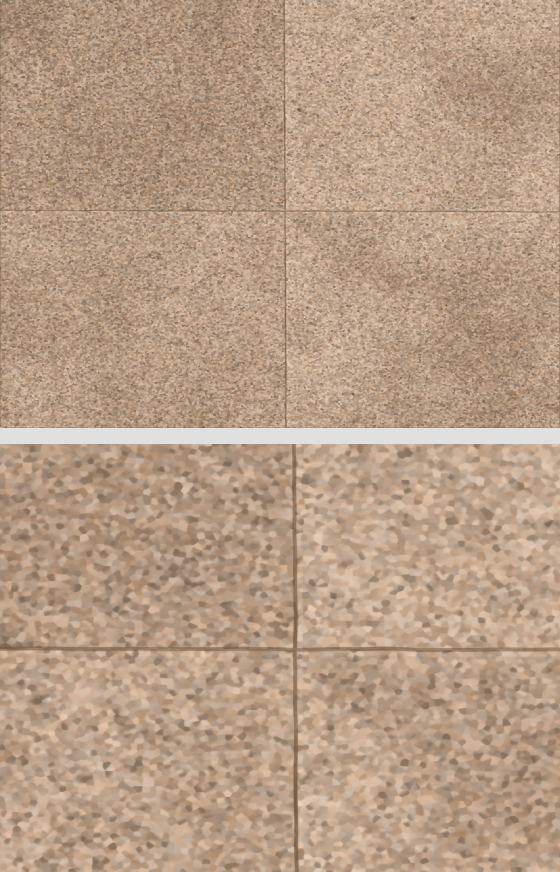
Top, the full canvas; bottom, a detail of the centre.
Write a Shadertoy shader that draws this texture.

```glsl
// Four large slabs of pinkish granite, two across and two down, with thin joints.
// Soft cellular grains give the speckle; layered value noise adds stains, and
// a sparse jittered grid adds small pits. Lengths are in canvas heights.

#define ASPECT 1.306
#define JOINT vec2(0.667, 0.509)
#define JOINT_TILT vec2(0.004, 0.003)
#define JOINT_HALF_WIDTH 0.0015
#define GRAIN_SCALE vec2(205.0, 250.0)
#define STAIN_SCALE 3.9
#define STAIN_DEPTH 0.085
#define PIT_CHANCE 0.08
#define STONE vec3(0.757, 0.648, 0.555)
#define PINK vec3(0.014, -0.006, -0.022)
#define MINERAL vec3(0.46, 0.385, 0.32)
#define JOINT_COLOR vec3(0.45, 0.35, 0.25)

vec3 hash3(vec2 p) {
    vec3 q = fract(vec3(p.xyx) * vec3(0.1031, 0.1030, 0.0973));
    q += dot(q, q.yxz + 33.33);
    return fract((q.xxy + q.yzz) * q.zyx);
}

float noise(vec2 p) {
    vec2 i = floor(p), f = fract(p);
    f = f * f * (3.0 - 2.0 * f);
    float low = mix(hash3(i).x, hash3(i + vec2(1, 0)).x, f.x);
    float high = mix(hash3(i + vec2(0, 1)).x, hash3(i + vec2(1, 1)).x, f.x);
    return mix(low, high, f.y);
}

float fbm(vec2 p) {
    float sum = 0.0, gain = 0.5;
    for (int i = 0; i < 5; i++) {
        sum += gain * noise(p);
        p = mat2(0.8, 0.6, -0.6, 0.8) * p * 2.03 + 17.3;
        gain *= 0.5;
    }
    return sum / 0.97;
}

// Blended crystals: x = brightness, y = pinkness, z = share of dark mineral
vec3 grains(vec2 p, float density) {
    vec2 cell = floor(p);
    vec4 sum = vec4(0.0);
    for (int y = -1; y <= 1; y++)
    for (int x = -1; x <= 1; x++) {
        vec2 id = cell + vec2(x, y);
        vec2 away = p - id - hash3(id).xy;
        vec3 h = hash3(id + 311.7);
        float weight = exp(-7.0 * dot(away, away));
        float dark = 1.0 - smoothstep(density - 0.05, density + 0.05, h.z);
        sum += weight * vec4(h.xy - 0.5, dark, 1.0);
    }
    return sum.xyz / max(sum.w, 1e-5);
}

// Coverage of rare, irregular pits
float pits(vec2 p) {
    vec2 q = p * 9.0, cell = floor(q);
    vec3 h = hash3(cell + 57.0);
    vec2 away = q - cell - 0.2 - 0.6 * h.xy;
    away += 0.05 * (vec2(noise(p * 130.0), noise(p * 130.0 + 40.0)) - 0.5);
    float radius = mix(0.02, 0.05, hash3(cell + 91.0).y);
    float edge = 9.0 / iResolution.y;
    float shape = 1.0 - smoothstep(radius - edge, radius + edge, length(away * vec2(0.8, 1.2)));
    return shape * step(h.z, PIT_CHANCE);
}

float line(float dist, float halfWidth) {
    float edge = 0.75 / iResolution.y;
    return 1.0 - smoothstep(halfWidth - edge, halfWidth + edge, abs(dist));
}

void mainImage(out vec4 fragColor, in vec2 fragCoord) {
    vec2 p = fragCoord / iResolution.xy * vec2(ASPECT, 1.0);

    // Signed distance to the slightly tilted joints, and the slab it selects
    vec2 wobble = 0.0012 * (vec2(noise(p.yy * 30.0), noise(p.xx * 30.0 + 9.0)) - 0.5);
    vec2 dist = p - JOINT + JOINT_TILT * p.yx + wobble;
    vec2 slab = step(0.0, dist);
    float coarse = slab.y * (1.0 - slab.x);

    // Slab tone, with broad stains that fade towards the joints
    vec2 stonePos = p + slab * vec2(5.3, 8.7);
    float nearJoint = exp(-18.0 * min(abs(dist.x), abs(dist.y)));
    float stain = smoothstep(0.4, 0.74, fbm(stonePos * STAIN_SCALE));
    stain *= mix(0.5, 1.0, slab.x) * (1.0 - 0.7 * nearJoint);
    float tone = mix(-0.004, 0.021, slab.x) - 0.03 * coarse - STAIN_DEPTH * stain;
    tone += 0.07 * (fbm(stonePos * 14.0 + 31.0) - 0.5) + 0.012 * nearJoint;
    vec3 color = STONE + tone * vec3(0.95, 1.0, 1.0);

    // Fine crystals, with a second coarser and streakier layer of dark mineral
    float density = 0.1 + 0.06 * coarse + 0.05 * stain - 0.03 * slab.x;
    vec3 fine = grains(stonePos * GRAIN_SCALE, density);
    vec3 broad = grains(stonePos * GRAIN_SCALE * vec2(0.48, 0.68) + 70.0, density * 0.8);
    color += 0.19 * fine.x + 0.06 * broad.x + PINK * (2.0 * fine.y + 1.5 * broad.y);
    color = mix(color, MINERAL, 0.6 * fine.z + 0.26 * broad.z);

    // Pits, then worn joints and the faint outer edges
    color = mix(color, vec3(0.34, 0.27, 0.20), 0.75 * pits(p));
    float wear = 0.55 + 0.45 * noise(p * 60.0);
    float lip = line(dist.x - 0.004, 0.0015) + line(dist.y + 0.004, 0.0015);
    color += 0.035 * lip * wear;
    float joint = max(line(dist.x, JOINT_HALF_WIDTH), 0.75 * line(dist.y, JOINT_HALF_WIDTH));
    float rim = max(line(p.x, 0.0015), line(p.x - ASPECT, 0.0015));
    rim = max(rim, 0.5 * line(p.y, 0.0015));
    color = mix(color, JOINT_COLOR, wear * max(joint, 0.6 * rim));

    fragColor = vec4(clamp(color, 0.0, 1.0), 1.0);
}
```
